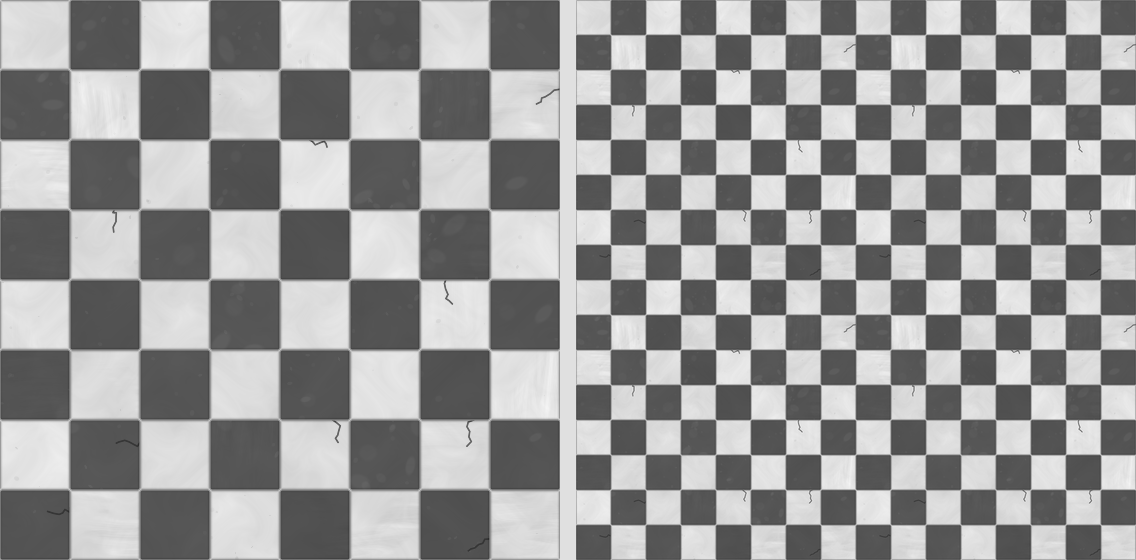
Left, the tile; right, the same tile 2 across and 2 down.
Give the GLSL for this pattern, as a WebGL 2 fragment shader.

```glsl
#version 300 es
precision highp float;
// Worn checkerboard of 8 by 8 grey tiles with soft, thin joints.
// Each tile gets hashed tone, layered-sine clouds, spots, smears and rare cracks;
// all wear stays inside its tile, so the board wraps without a seam.
uniform vec2 u_resolution;
out vec4 fragColor;

// Three random values in 0..1 for a tile and a channel number.
vec3 hash3(vec2 tile, int channel) {
    uvec3 v = uvec3(uvec2(tile), uint(channel)) * 1664525u + 1013904223u;
    for (int i = 0; i < 2; i++) {
        v.x += v.y * v.z;
        v.y += v.z * v.x;
        v.z += v.x * v.y;
        v ^= v >> 16u;
    }
    return vec3(v >> 8u) / 16777216.0;
}

// Warped sines of rising frequency, roughly -1..1.
float clouds(vec2 p) {
    float sum = 0.0, amp = 0.5;
    for (int i = 0; i < 5; i++) {
        p += 0.7 * sin(p.yx * 1.3 + float(i));
        sum += amp * sin(p.x) * cos(p.y);
        p = mat2(0.8, 0.6, -0.6, 0.8) * p * 1.7;
        amp *= 0.6;
    }
    return sum;
}

float segmentDistance(vec2 p, vec2 a, vec2 b) {
    vec2 ab = b - a;
    return length(p - a - ab * clamp(dot(p - a, ab) / dot(ab, ab), 0.0, 1.0));
}

// Sum of soft round or oval marks; dark tiles get larger ones.
float spots(vec2 f, vec2 tile, bool dark, float wear) {
    float sum = 0.0;
    for (int i = 0; i < 12; i++) {
        vec3 place = hash3(tile, 10 + i), form = hash3(tile, 30 + i);
        float radius = dark ? 0.03 + 0.2 * pow(form.x, 4.0) : 0.012 + 0.03 * form.x * form.x;
        vec2 q = f - place.xy;
        float angle = form.y * 6.283;
        q = mat2(cos(angle), sin(angle), -sin(angle), cos(angle)) * q;
        q.x *= 1.0 + 1.2 * form.z * form.z;
        float mark = 1.0 - smoothstep(radius * 0.65, radius * 1.15, length(q));
        sum += mark * (0.3 + 0.7 * form.z) * step(place.z, wear);
    }
    return min(sum, 1.4);
}

// Distance to a short jagged walk that starts at a tile edge.
float crackDistance(vec2 f, vec2 tile) {
    vec3 start = hash3(tile, 50);
    if (start.z > 0.5) f = f.yx;
    vec2 a = vec2(1.0, 0.2 + 0.6 * start.x);
    float heading = 3.14 + (start.y - 0.5) * 1.8, nearest = 1.0;
    for (int i = 0; i < 6; i++) {
        vec3 turn = hash3(tile, 51 + i);
        float angle = heading + (turn.x - 0.5) * 2.4;
        vec2 b = a + (0.04 + 0.05 * turn.y) * vec2(cos(angle), sin(angle));
        nearest = min(nearest, segmentDistance(f, a, b));
        a = b;
    }
    return nearest;
}

void main() {
    vec2 p = gl_FragCoord.xy / u_resolution * 8.0;
    vec2 tile = mod(floor(p), 8.0), f = fract(p);
    float pixel = 8.0 / min(u_resolution.x, u_resolution.y);
    bool dark = mod(tile.x + tile.y, 2.0) < 0.5;
    vec3 trait = hash3(tile, 1), seed = hash3(tile, 2);

    // Tile tone and clouding
    float cloud = clouds(f * 3.5 + seed.xy * 50.0);
    float shade = dark ? 0.327 + 0.025 * (trait.x - 0.5) + 0.012 * cloud
                       : 0.875 + 0.045 * (trait.x - 0.5) + 0.04 * cloud;

    // Pale spots on dark tiles, small dull specks on light ones
    float wear = trait.y * trait.y;
    shade += spots(f, tile, dark, dark ? 0.15 + 0.85 * wear : 0.5 * wear) * (dark ? 0.035 : -0.07);

    // Faint brushed smears on some tiles
    vec2 grain = trait.x > 0.5 ? f : f.yx;
    float streak = clouds(vec2(grain.x * 16.0, grain.y * 2.0) + seed.yz * 40.0);
    float patchy = smoothstep(0.0, 0.5, clouds(f * 2.0 + seed.zx * 30.0) + 0.2);
    shade += streak * patchy * smoothstep(0.65, 0.95, trait.z) * (dark ? 0.018 : -0.05);

    // Rare cracks
    if (seed.z > 0.88) {
        float crack = 1.0 - smoothstep(0.004, 0.006 + pixel, crackDistance(f, tile));
        shade = mix(shade, dark ? 0.19 : 0.3, crack * 0.85);
    }

    // Shaded rims, deeper at the right and bottom of dark tiles
    vec2 side = min(f, 1.0 - f);
    float edge = min(side.x, side.y);
    float rim = 1.0 - smoothstep(0.008, 0.045, edge);
    float lowRim = 1.0 - smoothstep(0.01, 0.04, min(1.0 - f.x, f.y));
    shade -= dark ? 0.03 * rim + 0.04 * lowRim : 0.16 * rim;

    // Grey joints with paler crossings
    float joint = 1.0 - smoothstep(0.002, 0.008 + pixel, edge);
    float crossing = 1.0 - smoothstep(0.008, 0.02 + pixel, max(side.x, side.y));
    shade = mix(shade, mix(0.54, 0.8, crossing), joint * 0.8);
    fragColor = vec4(vec3(shade), 1.0);
}
```
